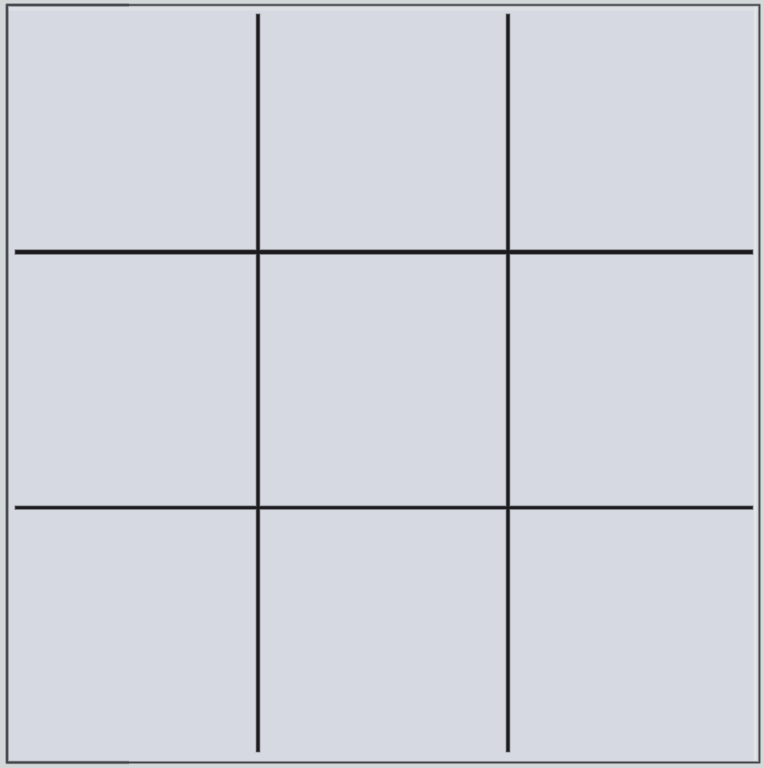
This pattern is drawn by a Shadertoy shader. Its source:

```glsl
// A pale three by three grid of squares, ruled in dark ink inside a thin bevelled frame.

#define PANEL_COLOR   vec3(0.838, 0.850, 0.882)
#define MARGIN_COLOR  vec3(0.828, 0.848, 0.852)
#define INK_COLOR     vec3(0.105, 0.105, 0.112)
#define FRAME_COLOR   vec3(0.250, 0.260, 0.270)
#define LIGHT_COLOR   vec3(0.900, 0.915, 0.920)
#define FIRST_RULE    vec2(0.3377, 0.3390)  // left and lower rule
#define RULE_STEP     vec2(0.3272, 0.3328)
#define RULE_MIN      vec2(0.0196, 0.0208)
#define RULE_MAX      vec2(0.9856, 0.9818)
#define FRAME_MIN     vec2(0.0092, 0.0072)
#define FRAME_MAX     vec2(0.9940, 0.9935)
#define SOFTNESS      0.0015

// Signed distance to an axis-aligned box.
float boxDistance(vec2 p, vec2 lower, vec2 upper) {
    vec2 d = abs(p - 0.5 * (lower + upper)) - 0.5 * (upper - lower);
    return length(max(d, 0.0)) + min(max(d.x, d.y), 0.0);
}

// Antialiased coverage, never sharper than one pixel.
float coverage(float d) {
    float blur = max(SOFTNESS, 0.7 / iResolution.y);
    return 1.0 - smoothstep(-blur, blur, d);
}

// The panel within its frame, with a faint highlight on the top and right.
vec3 framedPanel(vec2 p) {
    float d = boxDistance(p, FRAME_MIN, FRAME_MAX);
    vec3 color = mix(MARGIN_COLOR, PANEL_COLOR, coverage(d));

    vec2 inset = FRAME_MAX - p;
    float sideLight = coverage(abs(inset.x - 0.0055) - 0.0016);
    float topLight = coverage(abs(inset.y - 0.0050) - 0.0025);
    float light = max(0.8 * sideLight, 0.45 * topLight) * coverage(d);
    color = mix(color, LIGHT_COLOR, light);

    float halfWidth = p.x < 0.5 * FIRST_RULE.x ? 0.0017 : 0.0013;
    return mix(color, FRAME_COLOR, coverage(abs(d) - halfWidth));
}

// Two rules in each direction, stopping short of the frame.
float ruledGrid(vec2 p) {
    float ink = 0.0;
    for (int i = 0; i < 2; i++) {
        float n = float(i);
        vec2 center = FIRST_RULE + n * RULE_STEP;
        vec2 halfWidth = vec2(0.0025, mix(0.0023, 0.0030, n));
        float vertical = boxDistance(p,
            vec2(center.x - halfWidth.x, RULE_MIN.y),
            vec2(center.x + halfWidth.x, RULE_MAX.y));
        float horizontal = boxDistance(p,
            vec2(RULE_MIN.x, center.y - halfWidth.y),
            vec2(RULE_MAX.x, center.y + halfWidth.y));
        ink = max(ink, coverage(min(vertical, horizontal)));
    }
    return ink;
}

void mainImage(out vec4 fragColor, in vec2 fragCoord) {
    vec2 p = fragCoord / iResolution.xy;
    vec3 color = mix(framedPanel(p), INK_COLOR, ruledGrid(p));
    fragColor = vec4(color, 1.0);
}
```
